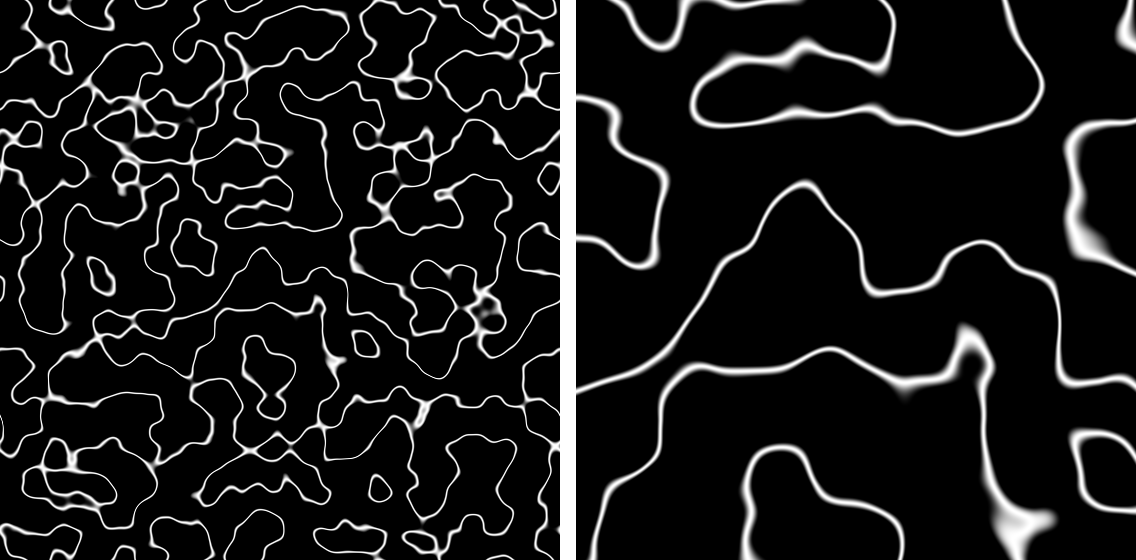
Left: the whole. Right: its middle third, enlarged.
A WebGL 1 fragment shader for this pattern:

```glsl
precision highp float;
// Glowing white filaments on black: the zero contour of tileable gradient noise.
// Two octaves are summed; brightness falls off smoothly with the distance of the
// noise value from zero, so flat saddles swell into soft bright knots.

uniform vec2 u_resolution;

const float CELLS = 13.0;          // noise cells across the canvas
const float DETAIL_WEIGHT = 0.3;   // strength of the second octave
const vec2 DETAIL_SHIFT = vec2(0.37, 0.61); // keeps the two lattices apart
const float LINE_REACH = 0.056;    // noise value at which a line fades out
const vec2 PATTERN_SHIFT = vec2(0.43, 0.28);
const vec3 BACKGROUND = vec3(0.0);
const vec3 FILAMENT = vec3(1.0);
const float TAU = 6.2831853;

float hash(vec2 p, float seed) {
  vec3 q = fract(vec3(p.xyx + seed) * vec3(0.1031, 0.1030, 0.0973));
  q += dot(q, q.yzx + 33.33);
  return fract((q.x + q.y) * q.z);
}

// Unit gradient at a lattice point, wrapped to the period.
vec2 gradient(vec2 lattice, float period, float seed) {
  float angle = TAU * hash(mod(lattice, period), seed);
  return vec2(cos(angle), sin(angle));
}

// Periodic gradient noise with quintic interpolation.
float gradientNoise(vec2 p, float period, float seed) {
  vec2 cell = floor(p);
  vec2 f = p - cell;
  vec2 blend = f * f * f * (f * (f * 6.0 - 15.0) + 10.0);
  vec2 right = vec2(1.0, 0.0);
  vec2 up = vec2(0.0, 1.0);
  float a = dot(gradient(cell, period, seed), f);
  float b = dot(gradient(cell + right, period, seed), f - right);
  float c = dot(gradient(cell + up, period, seed), f - up);
  float d = dot(gradient(cell + 1.0, period, seed), f - 1.0);
  return mix(mix(a, b, blend.x), mix(c, d, blend.x), blend.y);
}

void main() {
  vec2 uv = gl_FragCoord.xy / min(u_resolution.x, u_resolution.y);
  vec2 p = uv * CELLS + PATTERN_SHIFT;

  // Broad shapes plus finer wobble
  float field = gradientNoise(p, CELLS, 17.0);
  field += DETAIL_WEIGHT * gradientNoise(p * 2.0 + DETAIL_SHIFT, CELLS * 2.0, 71.0);

  // Bright ridge along the zero contour
  float ridge = 1.0 - smoothstep(0.0, LINE_REACH, abs(field));
  gl_FragColor = vec4(mix(BACKGROUND, FILAMENT, ridge), 1.0);
}
```
